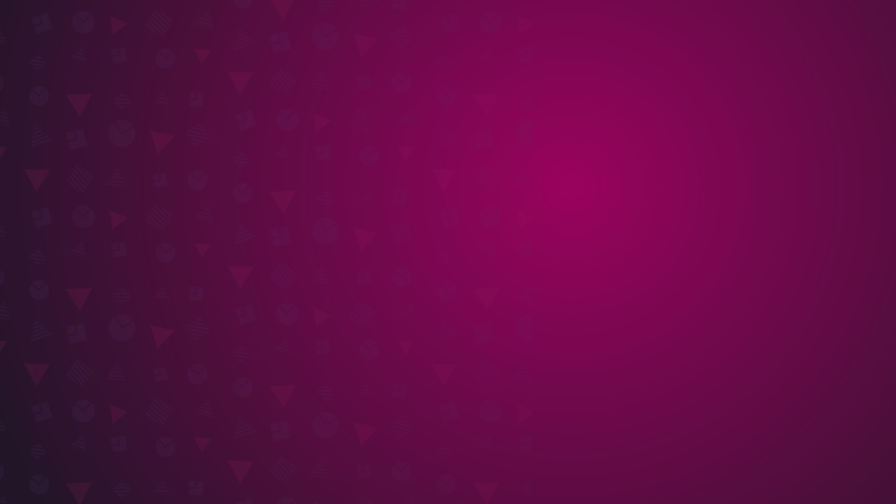
Give the GLSL for this background, as a WebGL 1 fragment shader.

```glsl
precision highp float;
// Magenta radial glow fading to dark plum, with faint geometric icons on the left.
// The icons fill a 5 by 5 grid of cells that repeats as a half-drop tile;
// each one is a distance function picked by a modular formula and jittered by a hash.

#define GLOW_CENTER vec2(1.134, 0.630)
#define GLOW_COLOR vec3(0.600, 0.010, 0.368)
#define EDGE_COLOR vec3(0.170, 0.077, 0.172)
#define GLOW_RADIUS 1.134
#define CELL vec2(0.0808, 0.0771)
#define GRID_LEFT 0.036
#define PATTERN_END 1.056
#define SLATE_TINT vec3(0.35, 0.23, 0.45)
#define PINK_TINT vec3(0.72, 0.14, 0.40)
#define ICON_ALPHA 0.12
#define STRIPE_PITCH 0.0075

uniform vec2 u_resolution;

float hash(vec2 p) {
  return fract(sin(dot(p, vec2(127.1, 311.7))) * 4375.85);
}

mat2 rotation(float angle) {
  float c = cos(angle), s = sin(angle);
  return mat2(c, -s, s, c);
}

float boxDistance(vec2 p, float halfSize) {
  vec2 d = abs(p) - halfSize;
  return max(d.x, d.y);
}

float triangleDistance(vec2 p, float radius) {
  return max(abs(p.x) * 0.866 + p.y * 0.5, -p.y) - radius * 0.5;
}

// Two seams running from the centre, 45 degrees either side of up
float seamDistance(vec2 p) {
  vec2 q = vec2(abs(p.x), p.y);
  vec2 along = vec2(0.7071);
  return length(q - along * max(dot(q, along), 0.0)) - 0.0016;
}

float stripeDistance(float x) {
  return abs(fract(x / STRIPE_PITCH) - 0.5) * STRIPE_PITCH - 0.0021;
}

// Kinds: 0 split square, 1 striped diamond, 2 split disc, 3 striped triangle, 4 triangle
float iconDistance(vec2 p, float kind, float size, float turn) {
  p = rotation((turn - 0.5) * 0.7) * p;
  if (kind < 0.5) {
    float seam = seamDistance(rotation(0.7854) * p);
    return max(boxDistance(p, size * 0.72), -seam);
  }
  if (kind < 1.5) {
    float diamond = boxDistance(rotation(0.7854) * p, size * 0.78);
    vec2 direction = turn < 0.5 ? vec2(0.0, 1.0) : vec2(0.85, 0.53);
    return max(diamond, stripeDistance(dot(p, direction)));
  }
  if (kind < 2.5) {
    return max(length(p) - size, -seamDistance(p));
  }
  if (kind < 3.5) {
    return max(triangleDistance(p, size), stripeDistance(p.y));
  }
  return triangleDistance(rotation(-1.3) * p, size * 1.15);
}

void main() {
  vec2 p = gl_FragCoord.xy / u_resolution.y;
  float pixel = 1.0 / u_resolution.y;

  // Background glow
  float falloff = min(length(p - GLOW_CENTER) / GLOW_RADIUS, 1.08);
  vec3 color = mix(GLOW_COLOR, EDGE_COLOR, falloff);

  // Cell of the half-drop tile, with rows counted down from the top
  vec2 grid = vec2(p.x - GRID_LEFT, 1.0 - p.y) / CELL;
  float tile = floor(grid.x / 5.0);
  grid.y += 2.5 * tile;
  vec2 id = mod(floor(grid), 5.0);
  vec2 local = (fract(grid) - 0.5) * CELL * vec2(1.0, -1.0);

  // Icon variation
  float kind = mod(id.y + 2.0 * id.x, 5.0);
  float turn = hash(id + 3.7);
  vec2 jitter = vec2(hash(id + 11.3), hash(id + 23.9)) - 0.5;
  float size = mix(0.016, 0.027, hash(id + 41.1));
  float d = iconDistance(local - jitter * 0.022, kind, size, turn);

  // Faint icon tint, weaker towards the glow and cut off at its right side
  float coverage = 1.0 - smoothstep(-pixel, pixel, d);
  coverage *= 1.0 - smoothstep(PATTERN_END - pixel, PATTERN_END + pixel, p.x);
  float strength = ICON_ALPHA * mix(1.0, 0.6, smoothstep(0.3, PATTERN_END, p.x));
  vec3 tint = mix(SLATE_TINT, PINK_TINT, step(3.5, kind));
  color = mix(color, tint, coverage * strength);

  gl_FragColor = vec4(color, 1.0);
}
```
